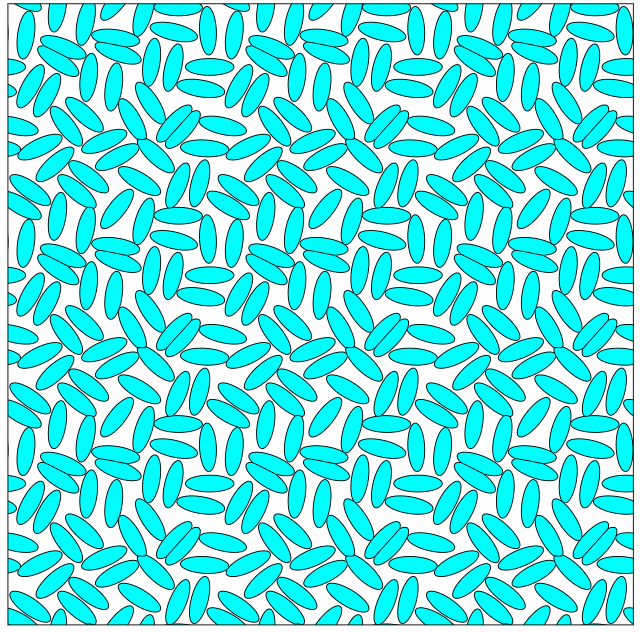
A WebGL 2 fragment shader for this pattern:

```glsl
#version 300 es
precision highp float;
// Draws a framed, repeating scatter of cyan ellipses with thin black outlines.

uniform vec2 u_resolution;
out vec4 fragColor;

const float PI = 3.14159265;
const vec2 RADII = vec2(0.52, 0.18);   // ellipse half axes, in cell sides
const float CELLS = 13.74;             // cell sides per canvas width

vec3 hash(vec3 p) {
  vec3 q = vec3(dot(p, vec3(12.7, 31.1, 7.4)),
                dot(p, vec3(26.9, 18.3, 24.6)),
                dot(p, vec3(11.3, 27.1, 12.4)));
  return fract(sin(q) * 4375.85) - 0.5;
}

// Each cell holds two side-by-side grains, turned by 90 degrees from cell
// to cell. Returns the centre and the angle; side is -1 or 1.
vec3 placeGrain(vec2 cell, float side) {
  // Cells repeat along (4, 2) and (-2, 4), which makes a square tile.
  vec2 id = floor(mod(vec2(cell.x + 8.0 * cell.y, cell.y) + 0.5, vec2(10.0, 2.0)));
  vec3 pairNoise = hash(vec3(id, 5.0));
  vec3 grainNoise = hash(vec3(id, 2.0 + side));
  float angle = 0.5 * PI * mod(cell.x + cell.y, 2.0) + 0.75 * pairNoise.z;
  vec2 centre = cell + 0.5 + 0.13 * grainNoise.xy
              + 0.25 * side * vec2(-sin(angle), cos(angle));
  // Sine waves bend the rows and turn the grains along with them.
  vec2 phase = 0.2 * PI * vec2(2.0 * centre.x + centre.y, 2.0 * centre.y - centre.x);
  vec2 wave = 0.09 * sin(phase + 0.6);
  centre += vec2(-1.0, 2.0) * wave.x - vec2(2.0, 1.0) * wave.y;
  vec2 turn = 0.14 * cos(phase + 0.6);
  return vec3(centre, angle + turn.x + turn.y + 0.35 * grainNoise.z);
}

vec2 doubleAngle(float angle) {
  return vec2(cos(2.0 * angle), sin(2.0 * angle));
}

// Pushes a grain away from the neighbours it would overlap.
vec3 settleGrain(vec3 grain, vec2 cell) {
  vec2 squared = RADII * RADII;
  float mean = squared.x + squared.y;
  vec2 shift = vec2(0.0);
  for (int j = -1; j <= 1; j++)
  for (int i = -1; i <= 1; i++)
  for (float side = -1.0; side < 2.0; side += 2.0) {
    vec3 other = placeGrain(cell + vec2(i, j), side);
    vec2 gap = grain.xy - other.xy;
    float reach = dot(gap, gap);
    if (reach < 1e-5 || reach > 1.2) continue;
    // Elliptic distance under the summed shapes; contact is near 2.
    vec2 skew = 0.5 * (squared.x - squared.y)
              * (doubleAngle(grain.z) + doubleAngle(other.z));
    float contact = mean * reach
      - dot(skew, vec2(gap.x * gap.x - gap.y * gap.y, 2.0 * gap.x * gap.y));
    contact /= mean * mean - dot(skew, skew);
    if (contact < 2.0) shift += 0.45 * gap * (sqrt(2.0 / max(contact, 0.3)) - 1.0);
  }
  return vec3(grain.xy + shift, grain.z);
}

float ellipseDistance(vec2 p, float angle) {
  float c = cos(angle), s = sin(angle);
  p = vec2(c * p.x + s * p.y, c * p.y - s * p.x);
  float level = length(p / RADII);
  float slope = length(p / (RADII * RADII));
  return (level - 1.0) * (level + 1e-4) / (slope + 1e-3);
}

float coverage(float d, float pixel) {
  return clamp(0.5 - d / pixel, 0.0, 1.0);
}

float stroke(float d, float pixel) {
  return coverage(d - 0.0007, pixel) - coverage(d + 0.0007, pixel);
}

void main() {
  float pixel = 1.0 / u_resolution.x;
  vec2 uv = gl_FragCoord.xy * pixel;
  vec2 p = (uv.x * vec2(2.0, 1.0) + uv.y * vec2(-1.0, 2.0)) * CELLS / sqrt(5.0);

  // Distances to the two closest grains
  float nearest = 9.0, second = 9.0;
  for (int j = -1; j <= 1; j++)
  for (int i = -1; i <= 1; i++)
  for (float side = -1.0; side < 2.0; side += 2.0) {
    vec2 cell = floor(p) + vec2(i, j);
    vec3 grain = placeGrain(cell, side);
    if (distance(grain.xy, p) > 0.85) continue;
    grain = settleGrain(grain, cell);
    float d = ellipseDistance(p - grain.xy, grain.z) / CELLS;
    second = min(second, max(nearest, d));
    nearest = min(nearest, d);
  }
  // Grains that still meet share one line between them.
  float outline = max(nearest, 0.5 * (nearest - second));

  // Frame
  vec2 low = vec2(0.0124, 0.0111);
  vec2 high = vec2(1.0, u_resolution.y * pixel) - vec2(0.0104, 0.0059);
  vec2 edge = max(low - uv, uv - high);
  float frame = max(edge.x, edge.y);

  vec3 paper = vec3(0.995);
  vec3 color = mix(paper, vec3(0.0, 0.995, 0.995), coverage(nearest, pixel));
  color *= 1.0 - stroke(outline, pixel);
  color = mix(paper, color, coverage(frame, pixel));
  color *= 1.0 - stroke(frame, pixel);
  fragColor = vec4(color, 1.0);
}
```
